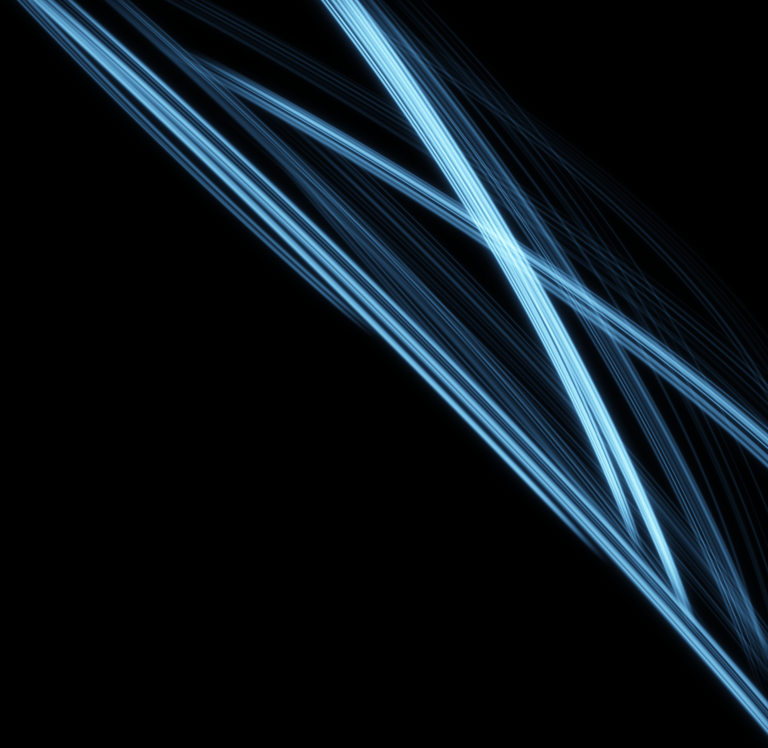
This background is drawn by a Shadertoy shader. Its source:

```glsl
// Crossing ribbons of fine glowing blue light strands on black.
#define STRAND_WIDTH 0.0017
#define HALO_WIDTH 0.0055
#define HALO_LEVEL 0.13
#define EXPOSURE 1.15
#define LIGHT_TINT vec3(0.42, 0.92, 1.45)

float hash(float n) {
    return fract(sin(n * 12.9898) * 43758.5453);
}

// Light of one ribbon: a bundle of strands along a parabola x(y), y running downward.
// span: first and last y; xs: x at the start, middle and end of the span;
// spread: horizontal bundle width at both ends.
float ribbon(vec2 p, vec2 span, vec3 xs, vec2 spread, int count, float energy, float seed) {
    float spanLength = span.y - span.x;
    float t = (p.y - span.x) / spanLength;
    if (t < 0.0 || t > 1.0) return 0.0;

    vec3 weights = vec3((2.0 * t - 1.0) * (t - 1.0), 4.0 * t * (1.0 - t), t * (2.0 * t - 1.0));
    vec3 derivative = vec3(4.0 * t - 3.0, 4.0 - 8.0 * t, 4.0 * t - 1.0);
    float center = dot(xs, weights);
    float slope = dot(xs, derivative) / spanLength;
    float toNormal = inversesqrt(1.0 + slope * slope);
    float bundle = mix(spread.x, spread.y, t);
    float minWidth = 0.7 / iResolution.y;

    float light = 0.0;
    for (int i = 0; i < count; i++) {
        float id = float(i) + seed * 17.0;
        float jitter = mix(hash(id + 0.3), hash(id + 5.7), t);
        float offset = ((float(i) + jitter) / float(count) - 0.5) * bundle;
        float d = abs(p.x - center - offset) * toNormal;
        float width = max(STRAND_WIDTH * mix(0.6, 1.5, hash(id + 2.1)), minWidth);
        float level = mix(0.2, 1.0, pow(hash(id + 9.4), 1.5));
        light += level * (exp(-d * d / (width * width)) + HALO_LEVEL * exp(-d / HALO_WIDTH));
    }
    float taper = smoothstep(0.0, 0.18, t) * smoothstep(1.0, 0.85, t);
    return light * energy * taper;
}

void mainImage(out vec4 fragColor, in vec2 fragCoord) {
    vec2 p = fragCoord / iResolution.xy;
    p.y = 1.0 - p.y;
    float light = 0.0;

    // Long diagonal: white core, left edge and cyan body
    light += ribbon(p, vec2(-0.10, 0.76), vec3(-0.059, 0.385, 0.797), vec2(0.012, 0.004), 2, 2.4, 1.0);
    light += ribbon(p, vec2(-0.10, 0.46), vec3(-0.059, 0.202, 0.499), vec2(0.020, 0.012), 3, 0.8, 2.0);
    light += ribbon(p, vec2(-0.10, 1.10), vec3(-0.039, 0.586, 1.113), vec2(0.050, 0.036), 9, 0.85, 3.0);

    // Blue fan between the diagonal and the crossing
    light += ribbon(p, vec2(-0.10, 0.87), vec3(0.039, 0.540, 0.924), vec2(0.030, 0.035), 7, 0.42, 4.0);
    light += ribbon(p, vec2(0.12, 0.963), vec3(0.306, 0.729, 1.061), vec2(0.130, 0.045), 11, 0.25, 5.0);
    light += ribbon(p, vec2(0.20, 0.75), vec3(0.354, 0.589, 0.833), vec2(0.015, 0.025), 3, 0.45, 6.0);

    // Shallow ribbon sweeping to the right edge
    light += ribbon(p, vec2(0.053, 0.722), vec3(0.208, 0.742, 1.126), vec2(0.045, 0.060), 8, 0.95, 7.0);

    // Steep white ribbon with two tails
    light += ribbon(p, vec2(-0.10, 0.749), vec3(0.358, 0.645, 0.837), vec2(0.036, 0.012), 5, 2.3, 8.0);
    light += ribbon(p, vec2(-0.10, 0.850), vec3(0.378, 0.690, 0.907), vec2(0.038, 0.010), 5, 2.3, 9.0);

    // Faint arcs behind it
    light += ribbon(p, vec2(-0.10, 0.936), vec3(0.390, 0.766, 1.009), vec2(0.040, 0.035), 7, 0.40, 10.0);
    light += ribbon(p, vec2(-0.10, 0.936), vec3(0.430, 0.840, 1.042), vec2(0.060, 0.070), 6, 0.12, 11.0);
    light += ribbon(p, vec2(-0.08, 0.642), vec3(0.300, 0.823, 1.074), vec2(0.050, 0.070), 6, 0.12, 12.0);
    light += ribbon(p, vec2(-0.10, 0.668), vec3(0.052, 0.697, 1.120), vec2(0.060, 0.090), 7, 0.14, 13.0);

    // Exposure curve: black through blue and cyan to white
    vec3 color = 1.0 - exp(-light * EXPOSURE * LIGHT_TINT);
    fragColor = vec4(color, 1.0);
}
```
